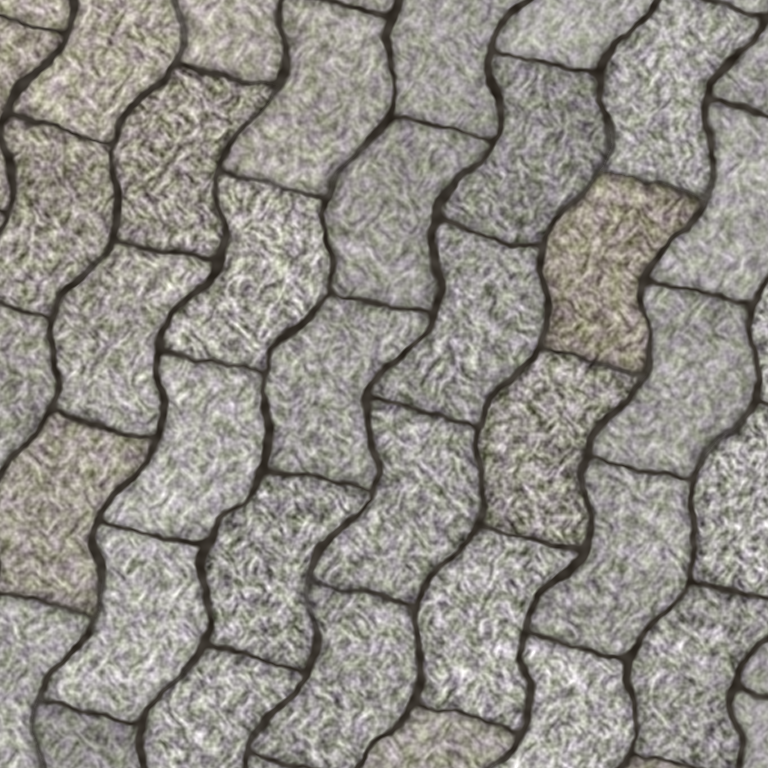
Write a Shadertoy shader that draws this texture.

```glsl
// Worn zigzag paving stones in leaning columns, every other column shifted by
// half a stone. A skewed lattice gives stone ids and joint distances; noise
// bends the joints, and adds the streaky grain, tints and worn patches.

#define ORIGIN vec2(0.306, 0.775)          // lattice origin on the canvas
#define ACROSS vec2(0.1387, -0.0352)       // step to the next column
#define ALONG vec2(-0.0801, -0.2305)       // step to the next stone in a column
#define ZIGZAG 0.142                       // side swing, in column widths
#define SIDE_JOINT 0.0046                  // half width of the long joints
#define CROSS_JOINT 0.0029                 // half width of the short joints
#define ROUNDING 0.011                     // corner rounding
#define GRAIN 0.40                         // contrast of the stone grain
#define STONE_COLOR vec3(0.635, 0.620, 0.592)
#define JOINT_COLOR vec3(0.215, 0.195, 0.170)

const float TAU = 6.2831853;

vec2 hash2(vec2 p) {
    vec3 q = fract(p.xyx * vec3(0.1031, 0.1030, 0.0973));
    q += dot(q, q.yzx + 33.33);
    return fract((q.xx + q.yz) * q.zy);
}

float corner(vec2 cell, vec2 offset) {
    float angle = TAU * hash2(cell + 211.0).x;
    return dot(vec2(cos(angle), sin(angle)), offset);
}

// Gradient noise, roughly -0.7 to 0.7
float noise(vec2 p) {
    vec2 i = floor(p), f = p - i;
    vec2 s = f * f * f * (f * (f * 6.0 - 15.0) + 10.0);
    vec2 e = vec2(1.0, 0.0);
    return mix(mix(corner(i, f), corner(i + e, f - e), s.x),
               mix(corner(i + e.yx, f - e.yx), corner(i + 1.0, f - 1.0), s.x), s.y);
}

vec2 noise2(vec2 p) {
    return vec2(noise(p), noise(p + 57.3));
}

float smoothMin(float a, float b, float k) {
    float h = max(k - abs(a - b), 0.0) / k;
    return min(a, b) - 0.25 * h * h * k;
}

// Noise stretched along a direction
float streaks(vec2 p, float angle, vec2 scale) {
    float c = cos(angle), s = sin(angle);
    return noise(mat2(c, -s, s, c) * p * scale);
}

// Sideways swing of a long joint: a sine with flattened crests
float zigzag(float v) {
    float c = cos(TAU * (v + 0.03));
    return -ZIGZAG * c * (1.3 - 0.3 * c * c);
}

// Distance to the nearest joint edge (positive on stone); also the stone id
float stoneDistance(vec2 p, out vec2 id) {
    vec2 q = inverse(mat2(ACROSS, ALONG)) * (p - ORIGIN);
    float area = abs(ACROSS.x * ALONG.y - ACROSS.y * ALONG.x);

    // Long joints
    float u = q.x - zigzag(q.y);
    float column = floor(u), f = u - column;
    float slope = (zigzag(q.y + 0.01) - zigzag(q.y - 0.01)) / 0.02;
    float side = min(f, 1.0 - f) * area / length(ALONG - slope * ACROSS * 0.8);

    // Short joints, each slightly displaced
    float v = q.y - 0.5 * mod(column, 2.0);
    float row = round(v);
    float d = v - row - 0.035 * (hash2(vec2(column, row) + 40.0).x - 0.5);
    id = vec2(column, d > 0.0 ? row : row - 1.0);
    float cross = abs(d) * area / length(ACROSS);

    float vary = 1.0 + 1.0 * noise(p * 13.0 + 5.0);
    return smoothMin(side - SIDE_JOINT * vary, cross - CROSS_JOINT * vary, ROUNDING);
}

void mainImage(out vec4 fragColor, in vec2 fragCoord) {
    vec2 p = fragCoord / iResolution.y;
    float pixel = 1.0 / iResolution.y;

    // Uneven laying and chipped edges
    vec2 bent = p + 0.010 * noise2(p * 9.0) + 0.006 * noise2(p * 32.0)
              + 0.002 * noise2(p * 95.0);
    vec2 id;
    float d = stoneDistance(bent, id);
    vec2 rnd = hash2(id + 17.0), rnd2 = hash2(id + 83.0);

    // Short streaks in two directions that blend into each other
    vec2 g = p + 0.006 * noise2(p * 45.0);
    float turn = smoothstep(-0.15, 0.15, noise(p * 24.0 + 9.0));
    float grain = mix(streaks(g, 0.95, vec2(52.0, 120.0)),
                      streaks(g, -0.85, vec2(60.0, 125.0)), turn);
    grain += 0.45 * noise(p * 170.0) + 0.3 * noise(p * 38.0);
    grain *= mix(0.65, 1.25, rnd.y);

    // Stone colour: brightness, warm or cool tint, stains
    vec3 stone = STONE_COLOR + 0.11 * (rnd.x - 0.5);
    float warmth = 0.8 * smoothstep(0.65, 0.0, length(p - vec2(0.05, 0.95)))
                 + 0.9 * smoothstep(0.72, 1.0, rnd2.x) - 0.25;
    stone += warmth * vec3(0.005, -0.022, -0.060);
    stone -= 0.07 * smoothstep(0.86, 0.95, rnd2.y);
    stone += 0.09 * noise(p * 11.0 + 31.0) + GRAIN * grain;
    stone += vec3(0.03, -0.01, 0.09) * noise(p * 48.0 + 70.0);
    stone *= mix(0.80, 1.0, smoothstep(0.0, 0.014, d));

    // Joints, partly filled where worn
    float wear = smoothstep(0.10, 0.50, noise(p * 7.0 + 3.0));
    vec3 joint = JOINT_COLOR + 0.13 * noise(p * 60.0 + 11.0);
    joint = mix(joint, stone * 0.72, 0.65 * wear);
    float soft = max(0.0028, pixel);
    vec3 color = mix(joint, stone, smoothstep(-soft, soft, d));

    fragColor = vec4(clamp(color, 0.0, 1.0), 1.0);
}
```
